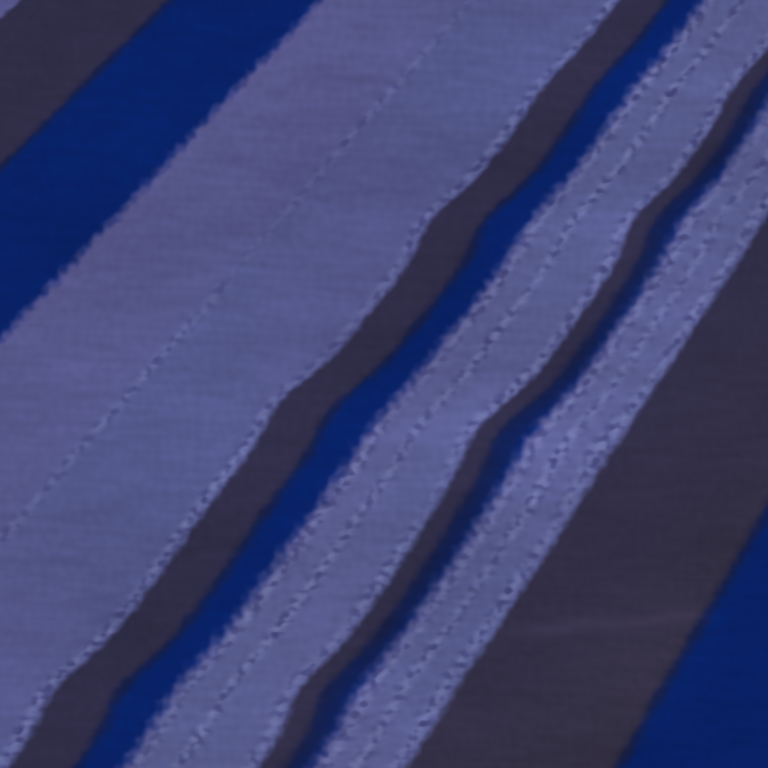
This texture is drawn by a Shadertoy shader. Its source:

```glsl
// Slanted woven cloth: brown, blue and lavender stripes, fanning out, with folds and stitching.

const vec3 BROWN    = vec3(0.192, 0.180, 0.285);
const vec3 BLUE     = vec3(0.035, 0.135, 0.405);
const vec3 LAVENDER = vec3(0.325, 0.343, 0.543);
const vec3 THREAD   = vec3(0.465, 0.490, 0.680);
const vec3 SEAM     = vec3(0.090, 0.120, 0.270);

const float SLANT = 0.80;         // sideways run of a stripe per unit of height
const float FAN = 0.27;           // narrowing of the stripes towards the top
const float FOLD_DEPTH = 0.028;   // sideways shift at a fold
const float SLACK = 0.45;         // share of the fold that the blue hems follow
const float EDGE_SOFT = 0.0065;
const float EDGE_FRAY = 0.009;
const float STITCH_RATE = 78.0;   // stitches per canvas height
const float STITCH_WIDTH = 0.0090;
const float WEAVE = 0.055;
const float MOTTLE = 0.09;

// Stripe edges measured along the bottom; colours cycle brown, blue, lavender
const int EDGES = 11;
const float EDGE[EDGES] = float[](-1.06, -0.795, -0.525, 0.010, 0.096, 0.158,
                                  0.337, 0.376, 0.404, 0.528, 0.802);
// Stitched rows: position, strength, share of the fold
const int ROWS = 8;
const vec3 ROW[ROWS] = vec3[](vec3(-0.256, 0.50, 0.0), vec3(-0.003, 0.70, 1.0),
    vec3(0.174, 0.60, SLACK), vec3(0.229, 0.70, SLACK), vec3(0.324, 0.65, 1.0),
    vec3(0.421, 0.65, SLACK), vec3(0.462, 0.70, SLACK), vec3(0.513, 0.70, 1.0));

float hash(vec2 p) {
    p = fract(p * vec2(0.1031, 0.1137));
    p += dot(p, p.yx + 33.33);
    return fract((p.x + p.y) * p.x * 7.13);
}

vec2 gradientAt(vec2 cell) {
    float a = 6.2832 * hash(cell + 71.0);
    return vec2(cos(a), sin(a));
}

// Gradient noise, about -0.7 to 0.7
float noise(vec2 p) {
    vec2 i = floor(p), f = fract(p);
    vec2 u = f * f * f * (f * (f * 6.0 - 15.0) + 10.0), e = vec2(1.0, 0.0);
    return mix(mix(dot(gradientAt(i), f), dot(gradientAt(i + e.xy), f - e.xy), u.x),
               mix(dot(gradientAt(i + e.yx), f - e.yx), dot(gradientAt(i + 1.0), f - 1.0), u.x), u.y);
}

float bump(float x, float width) {
    return exp(-x * x / (width * width));
}

// Folds across the middle stripes
float foldAt(float s, float y) {
    float reach = smoothstep(-0.28, -0.02, s) * (1.0 - smoothstep(0.42, 0.54, s));
    float folds = 0.75 * bump(y - 0.715, 0.040) + bump(y - 0.475 + 0.1 * s, 0.048)
                + 0.4 * bump(y - 0.36, 0.08) + 0.7 * bump(y - 0.105, 0.045)
                + 0.4 * bump(y - 0.89, 0.04);
    return reach * folds;
}

// Uneven row of thread at distance d: x is the light part, y the dark gaps
vec2 stitchRow(float d, vec2 p, float seed) {
    float speckle = noise(p * STITCH_RATE + seed * 13.7)
                  + 0.5 * noise(p * STITCH_RATE * vec2(1.1, 1.7) + 31.0);
    float wave = sin(6.2832 * p.y * STITCH_RATE * 0.8 + seed * 2.0 + 5.0 * noise(p * 11.0));
    float wear = 0.8 + 0.8 * noise(vec2(p.y * 7.0, seed * 3.1 + 0.5));
    float band = bump(d + 0.002 * wave, STITCH_WIDTH) * wear;
    float mark = 1.5 * speckle + 0.22 * wave;
    return vec2(band * clamp(0.36 + mark, 0.0, 1.0),
                bump(d, 1.4 * STITCH_WIDTH) * wear * clamp(-1.2 * mark, 0.0, 1.0));
}

void mainImage(out vec4 fragColor, in vec2 fragCoord) {
    vec2 p = fragCoord / iResolution.y;
    float s = (p.x - SLANT * p.y) / (1.0 - FAN * p.y);
    float fold = foldAt(s, p.y);
    s += 0.004 * noise(vec2(s * 4.0, p.y * 9.0));

    // Stripes with frayed edges
    vec3 dyes[3] = vec3[](BROWN, BLUE, LAVENDER);
    dyes[2] += vec3(0.012, 0.0, 0.002) * (smoothstep(-0.24, -0.30, s) + noise(p * 3.0));
    dyes[2] += 0.020 * smoothstep(0.12, 0.20, s);
    dyes[0] += vec3(0.018, 0.012, -0.018) * smoothstep(0.1, 0.9, s - 0.5 * p.y);
    vec3 color = dyes[2];
    float soft = max(EDGE_SOFT, 1.5 / iResolution.y);
    float frayed = EDGE_FRAY * (noise(p * 85.0) + 0.4 * noise(p * 40.0));
    for (int i = 0; i < EDGES; i++) {
        bool hem = i % 3 == 2;
        float d = s - EDGE[i] + FOLD_DEPTH * fold * (hem ? SLACK : 1.0);
        d += frayed * (hem ? 1.3 : 0.5);
        float blur = hem ? 2.4 * soft : 1.2 * soft;   // blue bleeds into lavender
        color = mix(color, dyes[i % 3], smoothstep(-blur, blur, d));
        float broken = 0.65 + 0.6 * noise(vec2(p.y * 25.0, float(i) * 9.7));
        if (i % 3 == 1) color = mix(color, SEAM, broken * bump(d - 0.002, 0.010));
        if (hem) color += vec3(0.020, 0.004, 0.010) * bump(d - 0.002, 0.014);
    }

    // The narrow blue stripe lies in shade
    color = mix(color, SEAM, 0.60 * bump(s - 0.386 + FOLD_DEPTH * fold * 0.7, 0.017));

    // Stitching
    for (int i = 0; i < ROWS; i++) {
        float d = s - ROW[i].x + FOLD_DEPTH * fold * ROW[i].z;
        vec2 thread = ROW[i].y * stitchRow(d, p, float(i));
        color = mix(color, THREAD, thread.x);
        color *= 1.0 - vec3(0.34, 0.36, 0.24) * thread.y;
    }

    // Broad mottling, fine weave and faint creases
    float tone = noise(p * vec2(3.0, 6.0) + 4.0) + 0.6 * noise(p * vec2(9.0, 26.0));
    float weave = noise(vec2(p.x * 18.0, p.y * 105.0 + p.x * 5.0))
                + 0.8 * noise(p * vec2(95.0, 70.0));
    float crease = bump(p.y - 0.19 - 0.08 * (p.x - 0.8) - 0.01 * noise(p * 12.0), 0.009)
                 * smoothstep(0.58, 0.75, p.x) * (1.0 - smoothstep(0.9, 0.98, p.x));
    color *= 1.0 + MOTTLE * tone + WEAVE * weave + 0.12 * crease + 0.05 * (fold - 0.4);

    fragColor = vec4(clamp(color, 0.0, 1.0), 1.0);
}
```
